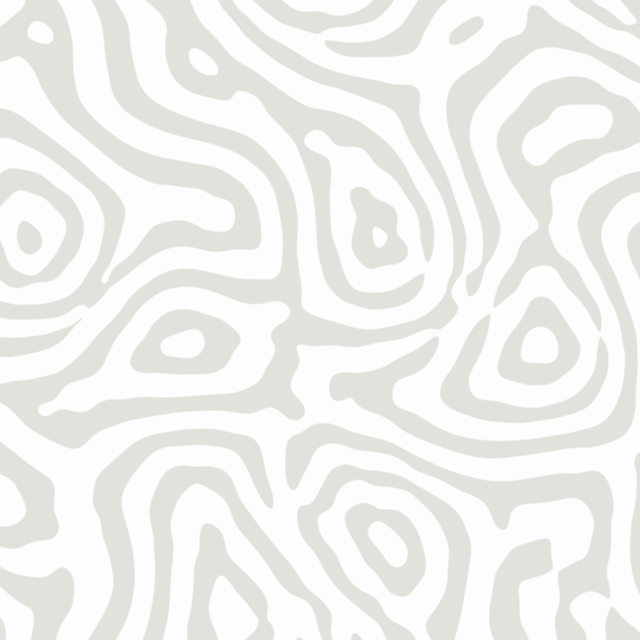
This pattern is drawn by a three.js fragment shader. Its source:

```glsl
// Winding white and warm grey ribbons that fork, loop and end in round tips.

#define PERIOD 0.080      // spacing of one white + grey pair
#define CELL 0.056        // spacing of the wave kernels
#define FLOW_FREQ 8.5     // lowest frequency of the large bends
#define FLOW_STEP 2.3     // frequency increase per flow layer
#define WIDTH_MIN 0.95    // limits of the local stripe frequency
#define WIDTH_MAX 1.30
#define WHITE_BIAS 0.085  // widens the white ribbons
#define EDGE 0.0018       // half width of the soft edge
#define SEED 2.3
#define WHITE vec3(0.993, 0.993, 0.992)
#define GREY vec3(0.888, 0.882, 0.858)

varying vec2 vUv;

const float STRIPE_FREQ = 6.2831853 / PERIOD;

vec2 hash2(vec2 p) {
  vec2 q = vec2(dot(p, vec2(127.1, 311.7)), dot(p, vec2(269.5, 183.3)));
  return fract(sin(q + SEED) * 43758.55);
}

// Layered sines: x is the stripe phase, yz its gradient.
vec3 flowPhase(vec2 p) {
  vec3 sum = vec3(0.0);
  for (int i = 0; i < 6; i++) {
    float n = float(i);
    float angle = n * 1.94 + 0.35;
    vec2 dir = vec2(cos(angle), sin(angle));
    float freq = FLOW_FREQ + FLOW_STEP * n;
    float t = freq * dot(dir, p) + n * n * 1.7 + SEED * (n + 1.0);
    sum += vec3(sin(t) / freq, dir * cos(t));
  }
  return sum * STRIPE_FREQ * 0.68;
}

// Signed distance to the ribbon edge, positive inside white.
float ribbonDistance(vec2 p) {
  vec2 home = floor(p / CELL);
  float radius2 = 4.0 * CELL * CELL;
  float wave = 0.0;
  float total = 0.0;
  vec2 slope = vec2(0.0);

  // Blend local plane waves; where their phases disagree, ribbons end or fork.
  for (int y = -2; y <= 2; y++) {
    for (int x = -2; x <= 2; x++) {
      vec2 cell = home + vec2(float(x), float(y));
      vec2 center = (cell + 0.2 + 0.6 * hash2(cell)) * CELL;
      vec2 d = p - center;
      float falloff = max(0.0, 1.0 - dot(d, d) / radius2);
      float weight = falloff * falloff * falloff;

      vec3 flow = flowPhase(center);
      float steepness = max(length(flow.yz), 0.001);
      float freq = clamp(steepness, WIDTH_MIN * STRIPE_FREQ, WIDTH_MAX * STRIPE_FREQ);
      vec2 k = flow.yz / steepness * freq;
      float phase = flow.x + dot(k, d);

      vec2 weightSlope = -6.0 * falloff * falloff * d / radius2;
      wave += weight * cos(phase);
      total += weight;
      slope += weightSlope * (cos(phase) + WHITE_BIAS) - weight * k * sin(phase);
    }
  }
  return (wave + WHITE_BIAS * total) / max(length(slope), 0.5);
}

void main() {
  float white = smoothstep(-EDGE, EDGE, ribbonDistance(vUv));
  gl_FragColor = vec4(mix(GREY, WHITE, white), 1.0);
}
```
